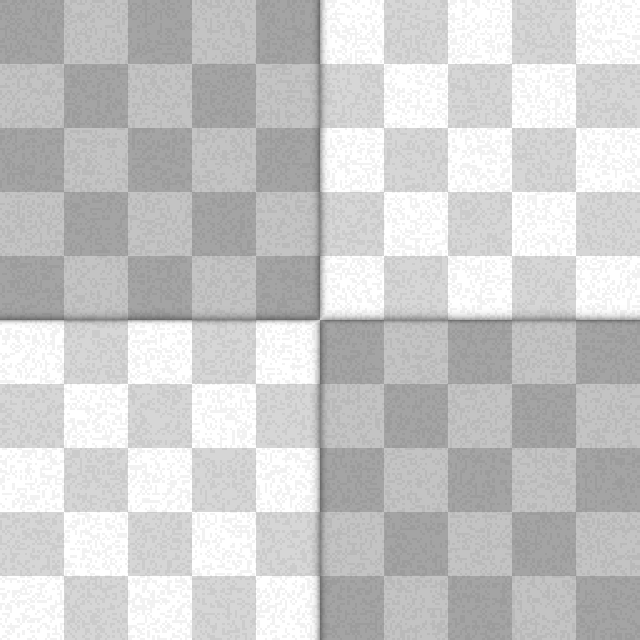
A Shadertoy shader for this pattern:

```glsl
// Grainy grey checkerboard in four alternating tone panels with soft shadowed seams.

float hash(vec2 p) {
    vec3 q = fract(vec3(p.xyx) * 0.1031);
    q += dot(q, q.yzx + 33.33);
    return fract((q.x + q.y) * q.z);
}

// Square wave of -1 and 1, with edges about one pixel wide
vec2 squareWave(vec2 x, float pixel) {
    return clamp(sin(3.14159 * x) / (3.14159 * pixel) * 2.0, -1.0, 1.0);
}

void mainImage(out vec4 fragColor, in vec2 fragCoord) {
    vec2 uv = fragCoord / iResolution.xy;
    float pixel = 1.0 / min(iResolution.x, iResolution.y);

    // Light panels at lower left and upper right, dark panels elsewhere
    vec2 seam = uv - 0.5;
    vec2 side = clamp(seam / pixel * 2.0, -1.0, 1.0);
    float panel = side.x * side.y;
    float lightPanel = 0.5 + 0.5 * panel;

    // Five checks per panel side; parity restarts in each panel
    vec2 wave = squareWave(uv * 10.0, pixel * 10.0);
    float check = 0.5 + 0.5 * wave.x * wave.y * panel;
    float darkTone = mix(0.765, 0.645, check);
    float lightTone = mix(0.84, 1.0, check);
    float tone = mix(darkTone, lightTone, lightPanel);

    // Two-level square grain
    float grain = step(0.62, hash(floor(uv * 256.0) + 7.0));
    tone *= 1.0 - 0.05 * grain;

    // Shadow along the seams, falling mostly above the horizontal one
    float across = exp(-pow(abs(seam.x) / 0.0055, 1.3));
    float reach = seam.y > 0.0 ? 0.0065 : 0.0035;
    float down = exp(-pow(abs(seam.y) / reach, 1.3));
    float shadow = max(across, down) * (1.0 - 0.5 * across * down);
    tone *= 1.0 - 0.34 * shadow;

    fragColor = vec4(vec3(tone), 1.0);
}
```
